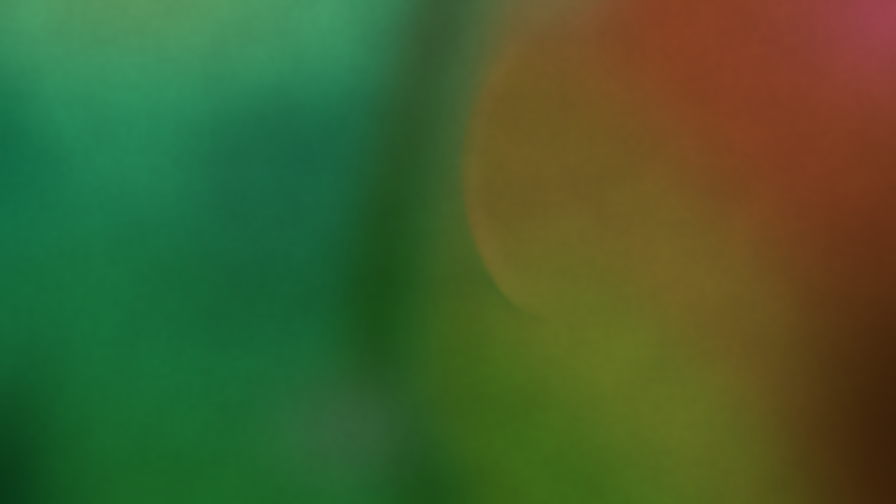
Write a WebGL 1 fragment shader that draws this background.

```glsl
precision highp float;
// Soft out-of-focus lights: a green field, a dark green fold and a warm amber disc.
uniform vec2 u_resolution;

// Gradient noise
vec2 hashGradient(vec2 cell) {
  float angle = 6.2832 * fract(sin(dot(cell, vec2(127.1, 311.7))) * 4375.85);
  return vec2(cos(angle), sin(angle));
}

float gradientNoise(vec2 p) {
  vec2 i = floor(p);
  vec2 f = p - i;
  vec2 u = f * f * f * (f * (f * 6.0 - 15.0) + 10.0);
  vec2 e = vec2(1.0, 0.0);
  float low = mix(dot(hashGradient(i), f),
                  dot(hashGradient(i + e), f - e), u.x);
  float high = mix(dot(hashGradient(i + e.yx), f - e.yx),
                   dot(hashGradient(i + 1.0), f - 1.0), u.x);
  return mix(low, high, u.y);
}

float cloud(vec2 p) {
  float sum = 0.0;
  float amplitude = 0.5;
  for (int octave = 0; octave < 4; octave++) {
    sum += amplitude * gradientNoise(p);
    p = p * 2.03 + 7.3;
    amplitude *= 0.5;
  }
  return sum;
}

// Elliptical soft light, one at its centre
float glow(vec2 p, vec2 centre, vec2 radius) {
  vec2 d = (p - centre) / radius;
  return exp(-dot(d, d));
}

// Filled disc with a feathered edge
float softDisc(vec2 p, vec2 centre, float radius, float feather) {
  return 1.0 - smoothstep(-feather, feather, length(p - centre) - radius);
}

// Four-colour ramp with stops at s.x, s.y, s.z and s.w
vec3 ramp(float t, vec4 s, vec3 a, vec3 b, vec3 c, vec3 d) {
  vec3 colour = mix(a, b, smoothstep(s.x, s.y, t));
  colour = mix(colour, c, smoothstep(s.y, s.z, t));
  return mix(colour, d, smoothstep(s.z, s.w, t));
}

vec3 greenField(vec2 p) {
  vec3 colour = ramp(p.y, vec4(0.0, 0.38, 0.68, 1.0),
                     vec3(0.10, 0.40, 0.15), vec3(0.09, 0.44, 0.23),
                     vec3(0.11, 0.48, 0.31), vec3(0.22, 0.55, 0.37));
  colour += vec3(0.03, 0.05, 0.03) * softDisc(p, vec2(0.35, 0.95), 0.34, 0.06);
  colour = mix(colour, vec3(0.09, 0.36, 0.24), 0.55 * glow(p, vec2(0.57, 0.62), vec2(0.24, 0.24)));
  colour = mix(colour, vec3(0.10, 0.39, 0.26), 0.6 * softDisc(p, vec2(0.62, 0.60), 0.22, 0.09));
  colour = mix(colour, vec3(0.08, 0.36, 0.18), 0.6 * glow(p, vec2(0.55, 0.40), vec2(0.25, 0.15)));
  colour = mix(colour, vec3(0.37, 0.58, 0.35), 0.75 * glow(p, vec2(0.27, 1.03), vec2(0.28, 0.13)));
  colour = mix(colour, vec3(0.05, 0.40, 0.25), 0.7 * glow(p, vec2(-0.02, 0.66), vec2(0.12, 0.22)));
  return mix(colour, vec3(0.02, 0.19, 0.08), 0.85 * glow(p, vec2(-0.02, 0.0), vec2(0.15, 0.26)));
}

vec3 warmField(vec2 p) {
  float diagonal = dot(p, vec2(0.69, 0.72));
  vec3 colour = ramp(diagonal, vec4(0.78, 1.07, 1.26, 1.62),
                     vec3(0.22, 0.38, 0.08), vec3(0.37, 0.41, 0.12),
                     vec3(0.43, 0.35, 0.13), vec3(0.52, 0.25, 0.13));
  colour = mix(colour, vec3(0.42, 0.34, 0.14), 0.75 * glow(p, vec2(1.02, 0.60), vec2(0.22, 0.19)));
  colour += vec3(0.015, 0.025, 0.01) * softDisc(p, vec2(1.25, 0.28), 0.34, 0.06);
  colour = mix(colour, vec3(0.22, 0.12, 0.03), glow(p, vec2(1.82, 0.10), vec2(0.27, 0.48)));
  return mix(colour, vec3(0.61, 0.26, 0.31), glow(p, vec2(1.82, 0.99), vec2(0.24, 0.17)));
}

// Warm side: hazy surround, bright disc edge and the field within it
vec3 warmSide(vec2 p) {
  vec2 centre = vec2(1.333, 0.664);
  float radius = 0.417;
  vec3 haze = mix(vec3(0.22, 0.37, 0.09), vec3(0.40, 0.39, 0.22), smoothstep(0.15, 1.0, p.y));
  float feather = 0.008 + 0.09 * smoothstep(0.75, 1.0, p.y) + 0.15 * smoothstep(0.42, 0.25, p.y);
  float inside = max(softDisc(p, centre, radius, feather), smoothstep(1.05, 1.35, p.x));
  float lower = smoothstep(0.46, 0.34, p.y) * smoothstep(0.75, 1.1, p.x);
  vec3 colour = mix(haze, warmField(p), max(inside, lower));
  float rim = (length(p - centre) - radius + 0.02) / 0.024;
  float rimFade = smoothstep(0.36, 0.48, p.y) * smoothstep(1.15, 0.95, p.x);
  colour += vec3(0.035, 0.02, 0.03) * exp(-rim * rim) * rimFade;
  return mix(colour, vec3(0.46, 0.42, 0.26), 0.6 * glow(p, vec2(1.10, 1.02), vec2(0.13, 0.12)));
}

void main() {
  vec2 p = gl_FragCoord.xy / u_resolution.y;
  p.x *= 1.7778 * u_resolution.y / u_resolution.x;
  vec2 warped = p + 0.03 * vec2(cloud(p * 3.0), cloud(p * 3.0 + 19.0));

  // Curved fold between the two fields
  float foldX = 0.73 + 0.15 * p.y * p.y + 0.11 * (1.0 - smoothstep(0.0, 0.25, p.y));
  float across = p.x - foldX;
  vec3 colour = mix(greenField(warped), warmSide(p), smoothstep(-0.10, 0.17, across));
  vec3 foldColour = mix(vec3(0.09, 0.28, 0.07), vec3(0.20, 0.31, 0.17), smoothstep(0.4, 1.0, p.y));
  colour = mix(colour, foldColour, 0.8 * exp(-across * across / 0.0090));

  // Pale smoke at the foot of the fold, then mottling and fine grain
  colour = mix(colour, vec3(0.24, 0.39, 0.26), 0.7 * glow(p, vec2(0.69, 0.15), vec2(0.15, 0.12)));
  colour *= 1.0 + 0.09 * cloud(p * 8.0) + 0.025 * gradientNoise(p * 55.0);
  gl_FragColor = vec4(clamp(colour, 0.0, 1.0), 1.0);
}
```
